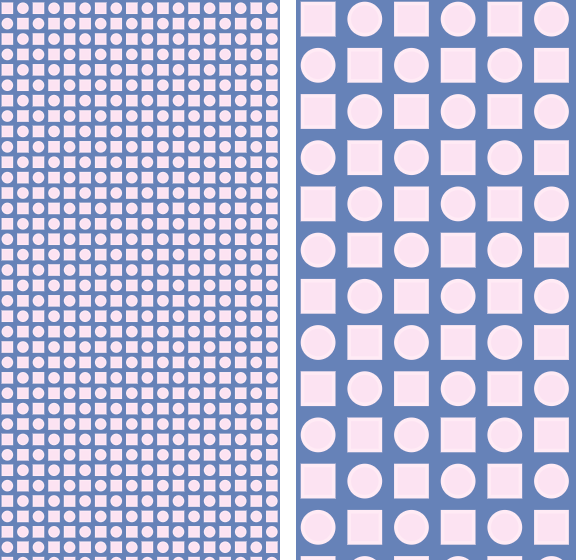
Left, the full canvas; right, a detail of the centre.
This pattern is drawn by a Shadertoy shader. Its source:

```glsl
// Checkered rows of pale pink squares and discs on a slate blue ground.

#define PITCH vec2(0.05556, 0.0550)        // cell size, in canvas widths
#define FIRST_CENTER vec2(0.0263, 0.0294)  // top-left shape, from the top-left corner
#define HALF_SIZE 0.0207                   // half side of a square, radius of a disc
#define RIM_WIDTH 0.0043                   // slightly lighter border inside each shape
#define GROUND_COLOR vec3(0.40, 0.51, 0.72)
#define SHAPE_COLOR vec3(0.99, 0.89, 0.95)
#define RIM_COLOR vec3(1.00, 0.92, 0.96)

float squareDistance(vec2 p, float halfSide) {
    vec2 q = abs(p) - halfSide;
    return length(max(q, 0.0)) + min(max(q.x, q.y), 0.0);
}

float discDistance(vec2 p, float radius) {
    return length(p) - radius;
}

// Antialiased fill of the region where the distance is negative
float coverage(float distance, float pixel) {
    return clamp(0.5 - distance / pixel, 0.0, 1.0);
}

void mainImage(out vec4 fragColor, in vec2 fragCoord) {
    float pixel = 1.0 / iResolution.x;
    vec2 pos = vec2(fragCoord.x, iResolution.y - fragCoord.y) * pixel;

    // Nearest cell and the offset from its center
    vec2 grid = (pos - FIRST_CENTER) / PITCH;
    vec2 cell = floor(grid + 0.5);
    vec2 local = (grid - cell) * PITCH;

    // Squares and discs alternate along both axes
    bool isDisc = mod(cell.x + cell.y, 2.0) > 0.5;
    float dist = isDisc ? discDistance(local, HALF_SIZE)
                        : squareDistance(local, HALF_SIZE);

    // Fill with a faint lighter rim
    vec3 fill = mix(RIM_COLOR, SHAPE_COLOR, coverage(dist + RIM_WIDTH, pixel));
    fragColor = vec4(mix(GROUND_COLOR, fill, coverage(dist, pixel)), 1.0);
}
```
